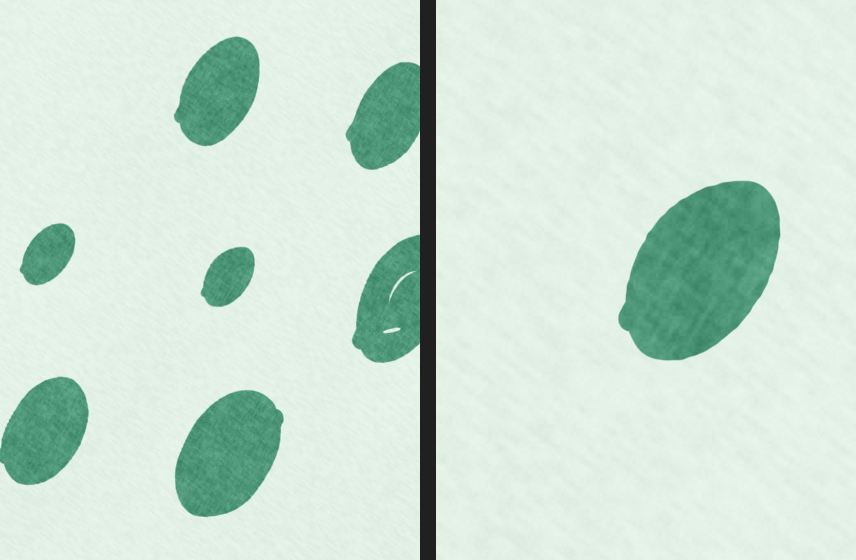
Left: the whole. Right: its middle third, enlarged.
Write a WebGL 2 fragment shader that draws this pattern.

```glsl
#version 300 es
precision highp float;

uniform vec2 u_resolution;
out vec4 fragColor;

float hash(vec2 p) {
    vec3 q = fract(p.xyx * vec3(0.1031, 0.1030, 0.0973));
    q += dot(q, q.yzx + 33.33);
    return fract((q.x + q.y) * q.z);
}

float noise(vec2 p) {
    vec2 i = floor(p), f = fract(p);
    f = f * f * (3.0 - 2.0 * f);
    return mix(mix(hash(i), hash(i + vec2(1, 0)), f.x),
               mix(hash(i + vec2(0, 1)), hash(i + vec2(1, 1)), f.x), f.y);
}

vec2 rotate(vec2 p, float angle) {
    float c = cos(angle), s = sin(angle);
    return vec2(c * p.x + s * p.y, c * p.y - s * p.x);
}

float ellipse(vec2 p, vec2 radii) {
    float k = max(length(p / radii), 0.001);
    return k * (k - 1.0) / max(length(p / (radii * radii)), 0.001);
}

float taperedStroke(vec2 p, vec2 a, vec2 b, float ra, float rb) {
    float h = clamp(dot(p - a, b - a) / dot(b - a, b - a), 0.0, 1.0);
    return length(p - mix(a, b, h)) - mix(ra, rb, h);
}

// Brushed oval of unit half length, with the stroke's end poking out
float brushSpot(vec2 p, float width, float tipAngle) {
    vec2 tip = 0.93 * vec2(cos(tipAngle), width * sin(tipAngle));
    float body = ellipse(p, vec2(1.0, width));
    float stroke = taperedStroke(p, vec2(0.15, 0.3 * width), tip, 0.6 * width, 0.13);
    return min(body, stroke);
}

// Unpainted arc and sliver inside a spot
float brushGap(vec2 p) {
    vec2 q = p - vec2(0.3, -0.12);
    float along = abs(atan(q.y, q.x) - 2.4) / 0.62;
    float arc = abs(length(q) - 0.53) - 0.02 * (1.0 - along * along);
    float sliver = ellipse(rotate(p - vec2(-0.17, -0.45), 0.2), vec2(0.13, 0.032));
    return min(max(arc, 0.3 * (along - 1.0)), sliver);
}

float spots(vec2 p) {
    float d = 1.0;
    vec2 wobble = 0.008 * (vec2(noise(p * 14.0), noise(p * 14.0 + 40.0)) - 0.5);
    for (int col = 0; col < 3; col++) {
        for (int row = 0; row < 3; row++) {
            // Two opposite corners stay bare
            if (abs(col - row) == 2) continue;
            vec2 cell = vec2(col, row);
            float h1 = hash(cell + 3.7), h2 = hash(cell + 19.2), h3 = hash(cell + 51.4);
            vec2 center = vec2(0.11 + 0.42 * cell.x, 0.29 + 0.44 * cell.y - 0.05 * cell.x);
            center += 0.05 * (vec2(h1, h2) - 0.5);

            float size = row == 1 && col < 2 ? 0.083 : 0.138;
            if (row < col) size += 0.028;
            vec2 local = (p + wobble - center) / size;
            vec2 q = rotate(local, 0.92 + 0.18 * h3);
            if (cell.y < 0.5 * cell.x) q = -q;

            float spot = brushSpot(q, 0.55 + 0.11 * h2, 2.2 + 0.55 * h1);
            if (col == 2 && row == 1) spot = max(spot, -brushGap(local));
            d = min(d, spot * size);
        }
    }
    return d;
}

void main() {
    vec2 p = gl_FragCoord.xy / u_resolution.x;
    float pixel = 1.0 / u_resolution.x;

    // Fine twill threads and crossing yarns
    vec2 thread = rotate(p, -0.65);
    float twill = noise(thread * vec2(65.0, 190.0)) - 0.5;
    float yarn = noise(rotate(p, 1.05) * vec2(90.0, 230.0) + 70.0) - 0.5;
    float grain = hash(floor(p * 384.0)) - 0.5;

    // Soft folds and uneven ink
    float folds = noise(rotate(p, 0.9) * vec2(2.0, 6.0) + 8.0) - 0.5;
    float mottling = noise(p * 28.0) - 0.5;

    vec3 cloth = vec3(0.892, 0.945, 0.905);
    cloth += vec3(1.0, 0.75, 0.9) * (0.035 * twill + 0.012 * yarn + 0.014 * grain + 0.016 * folds);

    vec3 ink = vec3(0.305, 0.59, 0.473);
    ink += 0.07 * twill + 0.065 * yarn + 0.035 * grain + 0.045 * mottling;

    float edge = spots(p) + 0.0012 * twill;
    fragColor = vec4(mix(ink, cloth, smoothstep(-pixel, pixel, edge)), 1.0);
}
```
